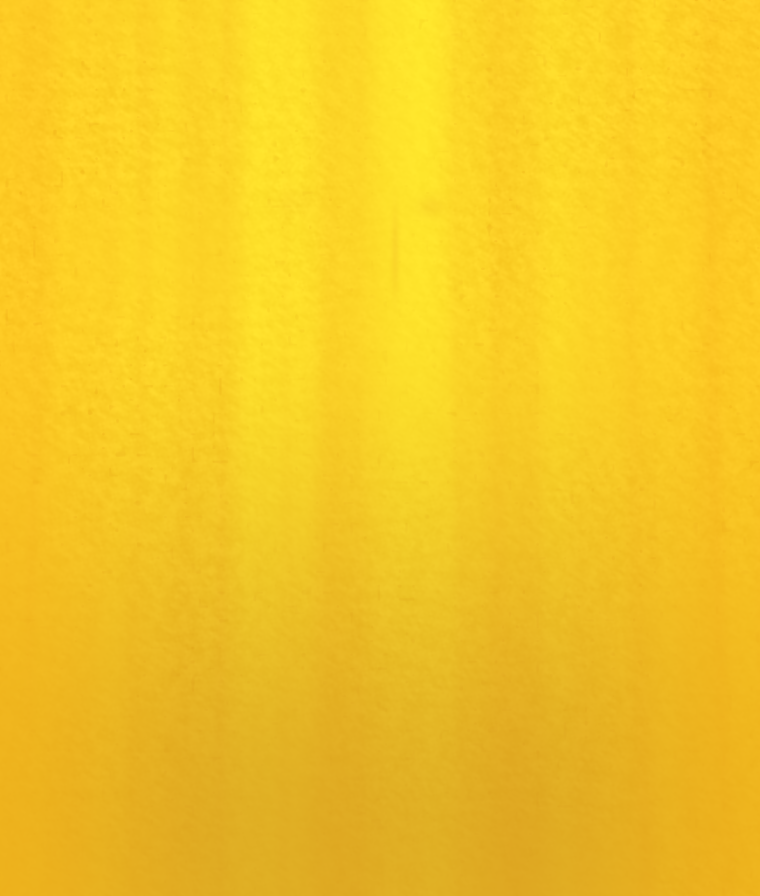
Write a Shadertoy shader that draws this texture.

```glsl
// Golden yellow sheet with soft vertical streaks, darkening to ochre at the foot.

float hash(vec2 p) {
    return fract(sin(dot(p, vec2(127.1, 311.7))) * 43758.5453);
}

float noise(vec2 p) {
    vec2 cell = floor(p), f = fract(p);
    f = f * f * (3.0 - 2.0 * f);
    return mix(mix(hash(cell), hash(cell + vec2(1, 0)), f.x),
               mix(hash(cell + vec2(0, 1)), hash(cell + vec2(1, 1)), f.x), f.y);
}

// Soft vertical band centred on x
float band(float x, float center, float width) {
    float d = (x - center) / width;
    return exp(-d * d);
}

// Layers of noise stretched far along y, centred on zero
float streaks(vec2 p) {
    float sum = 0.0, weight = 0.5, freq = 11.0;
    for (int i = 0; i < 4; i++) {
        sum += weight * (noise(vec2(p.x * freq + 17.0 * float(i), p.y * (1.0 + 0.6 * float(i)))) - 0.5);
        freq *= 1.8;
        weight *= 0.8;
    }
    return sum;
}

// Small irregular flecks, slightly slanted
float grain(vec2 p) {
    vec2 q = mat2(0.85, 0.53, -0.53, 0.85) * p;
    return 0.6 * noise(q * vec2(110.0, 190.0)) + 0.4 * noise(q * 310.0) - 0.5;
}

void mainImage(out vec4 fragColor, in vec2 fragCoord) {
    vec2 uv = fragCoord / iResolution.xy;
    vec2 p = fragCoord / iResolution.y;
    float light = smoothstep(0.04, 0.68, uv.y);
    float side = smoothstep(0.18, 0.52, abs(uv.x - 0.5));

    // Vertical gradient, with warmer orange edges
    vec3 middle = mix(vec3(0.875, 0.672, 0.137), vec3(0.990, 0.845, 0.155), light);
    vec3 edge = mix(vec3(0.932, 0.705, 0.115), vec3(0.992, 0.790, 0.138), light);
    vec3 color = mix(middle, edge, side);

    // Streaks fan out a little towards the foot
    float x = 0.5 + (uv.x - 0.5) * (0.96 + 0.06 * uv.y);
    x += 0.008 * (noise(vec2(uv.x * 5.0, uv.y * 3.0)) - 0.5);
    float tone = 1.1 * streaks(vec2(x, uv.y));

    // Broad bright folds and narrow darker creases
    tone += 0.7 * band(x, 0.36, 0.055) + 0.95 * band(x, 0.555, 0.05);
    tone -= 0.5 * band(x, 0.445, 0.022) + 0.75 * band(x, 0.66, 0.035);
    for (int i = 0; i < 9; i++) {
        float k = float(i);
        float center = (k + 0.25 + 0.5 * hash(vec2(k, 4.0))) / 9.0;
        float fade = 0.4 + noise(vec2(k * 7.3, uv.y * 3.0));
        tone -= 0.32 * fade * band(x, center, 0.007 + 0.007 * hash(vec2(k, 9.0)));
        tone += 0.22 * fade * band(x, center + 0.035, 0.014);
    }
    color += tone * mix(0.4, 1.0, light) * vec3(0.007, 0.048, 0.014);

    // Faint stains in the upper part
    vec2 spot = (uv - vec2(0.567, 0.77)) / vec2(0.018, 0.012);
    vec2 smudge = (uv - vec2(0.39, 0.775)) / vec2(0.022, 0.016);
    vec2 scratch = (uv - vec2(0.52, 0.72)) / vec2(0.005, 0.045);
    float stain = exp(-dot(spot, spot)) + 0.5 * exp(-dot(smudge, smudge));
    stain += exp(-dot(scratch, scratch));
    color -= stain * vec3(0.015, 0.050, 0.010);

    // Paper grain, patchy and stronger where the sheet is lit
    float patches = 0.4 + noise(p * vec2(9.0, 7.0));
    color += grain(p) * patches * mix(0.024, 0.054, light) * vec3(0.6, 1.0, 0.9);
    float pits = smoothstep(0.84, 0.98, noise(p * 130.0 + 40.0)) * patches;
    color -= pits * mix(0.3, 1.0, light) * vec3(0.016, 0.036, 0.014);

    fragColor = vec4(clamp(color, 0.0, 1.0), 1.0);
}
```
